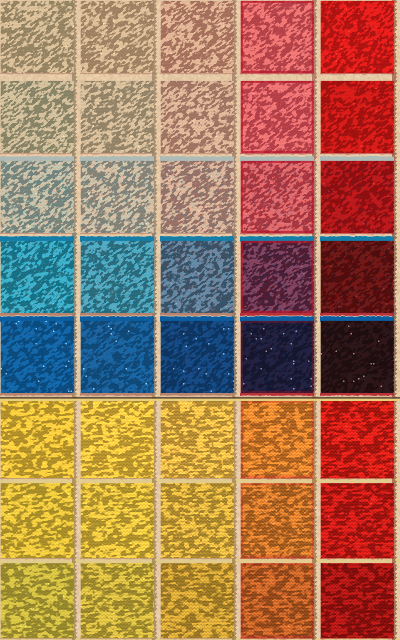
A Shadertoy shader for this pattern:

```glsl
// A printed colour chart: five columns by eight rows of grainy ink swatches on
// cream paper. Unit cells give the grid, slanted value noise gives the flecks,
// and thin offset bands give the misaligned ink fringes and the dark seam.

float hash(vec2 p) {
    vec3 q = fract(p.xyx * vec3(0.1031, 0.1030, 0.0973));
    q += dot(q, q.yzx + 33.33);
    return fract((q.x + q.y) * q.z);
}

float noise(vec2 p) {
    vec2 i = floor(p), f = fract(p);
    f = f * f * (3.0 - 2.0 * f);
    return mix(mix(hash(i), hash(i + vec2(1, 0)), f.x),
               mix(hash(i + vec2(0, 1)), hash(i + vec2(1, 1)), f.x), f.y);
}

// Soft band between a and b, about one pixel of blur on each side
float band(float a, float b, float x) {
    float w = 2.5 / iResolution.x;
    return smoothstep(a - w, a + w, x) - smoothstep(b - w, b + w, x);
}

// Inks from the top row to the bottom row, for four key columns
const vec3 coolInk[8] = vec3[8](
    vec3(.68, .60, .45), vec3(.62, .60, .47), vec3(.53, .60, .57), vec3(.12, .51, .60),
    vec3(.05, .34, .57), vec3(.86, .70, .20), vec3(.82, .69, .20), vec3(.73, .66, .22));
const vec3 middleInk[8] = vec3[8](
    vec3(.75, .51, .42), vec3(.73, .53, .45), vec3(.67, .52, .48), vec3(.27, .37, .46),
    vec3(.06, .24, .44), vec3(.88, .68, .25), vec3(.82, .65, .22), vec3(.75, .58, .18));
const vec3 roseInk[8] = vec3[8](
    vec3(.82, .30, .33), vec3(.82, .29, .33), vec3(.75, .25, .30), vec3(.34, .14, .24),
    vec3(.10, .10, .21), vec3(.84, .48, .16), vec3(.78, .44, .15), vec3(.71, .35, .13));
const vec3 redInk[8] = vec3[8](
    vec3(.79, .09, .08), vec3(.73, .08, .07), vec3(.63, .07, .08), vec3(.36, .06, .06),
    vec3(.14, .06, .07), vec3(.78, .10, .07), vec3(.74, .09, .07), vec3(.62, .07, .06));

vec3 swatchInk(int column, int row) {
    if (column == 0) return coolInk[row];
    if (column == 1) return mix(coolInk[row], middleInk[row], 0.3) + vec3(.02, .02, .01);
    if (column == 2) return middleInk[row];
    return column == 3 ? roseInk[row] : redInk[row];
}

// Ink with light and dark flecks, ribs and a few bright specks
vec3 printedInk(vec2 p, int column, int row, vec3 paper) {
    vec3 ink = swatchInk(column, row);
    bool warm = row > 4;
    float slant = warm ? 0.15 : 0.7;
    vec2 q = vec2(p.x - slant * p.y, p.y + slant * p.x);
    float grain = noise(q * vec2(16, 36)) * 0.65 + noise(q * vec2(34, 50) + 17.0) * 0.35;
    float fleck = smoothstep(0.42, 0.62, grain);
    float tint = noise(q * vec2(30, 45) + 71.0) - 0.5;

    vec3 dark = ink * (warm ? 0.80 : 0.86);
    vec3 light = ink * 1.15 + 0.02;
    if (row < 3) light = mix(light, paper, column < 3 ? 0.62 : (column == 3 ? 0.25 : 0.0));
    if (row == 3) light += column < 4 ? 0.09 : 0.01;
    vec3 color = mix(dark, light, fleck);
    if (row > 1 && row < 5) color += tint * vec3(.12, -.03, -.06) * (row == 4 ? 0.4 : 1.0);

    // Fine ribs, strongest in the lower orange swatches
    float rib = cos(6.2832 * (p.y * 24.0 + 0.2 * cos(p.x * 150.0)));
    color *= 1.0 + rib * (warm ? 0.05 + 0.025 * float(min(column, 3)) : 0.035);

    // Scattered dust
    vec2 dust = p * 32.0;
    float speck = step(0.985, hash(floor(dust) + 5.0));
    speck *= 1.0 - smoothstep(0.15, 0.5, length(fract(dust) - 0.5));
    return color + speck * (row == 4 ? 0.45 : 0.12);
}

void mainImage(out vec4 fragColor, in vec2 fragCoord) {
    vec2 uv = fragCoord / iResolution.xy;
    vec2 p = vec2(uv.x * 5.0, (1.0 - uv.y) * 8.0);

    // Each row starts with its gap; the last rows sit slightly lower
    float y = p.y + (p.y < 5.5 ? 0.09 : 0.03);
    int column = int(min(floor(p.x), 4.0));
    int row = int(min(floor(y), 7.0));
    vec2 f = vec2(p.x - float(column), fract(y));
    float top = row > 5 ? 0.07 : 0.10;

    // Paper, yellowed in the lower cross gaps
    vec3 cream = vec3(.90, .79, .65);
    vec3 color = cream + 0.08 * (noise(p * 45.0) - 0.5);
    if (row > 5) color = mix(color, vec3(.88, .80, .52), 0.7 * band(-0.1, top, f.y));

    // Toothed shadow to the right of each swatch
    float teeth = abs(fract(p.y * 20.0 + p.x * 8.0) - 0.5) * 0.05;
    teeth += 0.025 * noise(p * vec2(8, 40));
    vec3 shadow = mix(swatchInk(column, row) * 0.8, vec3(.62, .49, .38), 0.65);
    color = mix(color, shadow, 0.75 * band(0.90, 0.925 + teeth, f.x));

    // Blue fringes above and red fringes below the swatches
    float across = band(0.0, 0.925, f.x);
    float ragged = 0.012 * (noise(p * vec2(40, 8)) - 0.5);
    if (row > 1 && row < 5) {
        vec3 blue = row == 2 ? vec3(.68, .73, .71) : (row == 3 ? vec3(.08, .49, .66) : vec3(.04, .37, .63));
        color = mix(color, blue, across * band(0.045 + ragged, 0.11, f.y));
    }
    bool heavy = row == 4 || row == 5;
    vec3 under = column > 2 ? vec3(.70, .13, .18) : vec3(.70, .48, .40);
    float depth = heavy ? 0.035 : 0.018;
    color = mix(color, under, across * band(-0.1, depth + ragged, f.y) * (heavy ? 0.9 : 0.6));

    // Swatch body, with a red outline in the rose column
    float body = band(0.008, 0.915 + 0.3 * teeth, f.x) * band(top, 1.1, f.y);
    vec3 ink = printedInk(p, column, row, cream);
    if (column == 3) {
        float inner = band(0.035, 0.895, f.x) * band(top + 0.025, 0.975, f.y);
        ink = mix(mix(ink, vec3(.72, .08, .17), row < 4 ? 0.7 : 0.3), ink, inner);
    }
    color = mix(color, ink, body);

    // Dark seam between the two charts, with a pale lip beneath
    if (row == 5) {
        color = mix(color, vec3(.91, .82, .48), band(0.07, 0.10, f.y));
        color = mix(color, vec3(.34, .25, .18), 0.85 * band(0.05, 0.073, f.y));
    }
    fragColor = vec4(clamp(color, 0.0, 1.0), 1.0);
}
```
